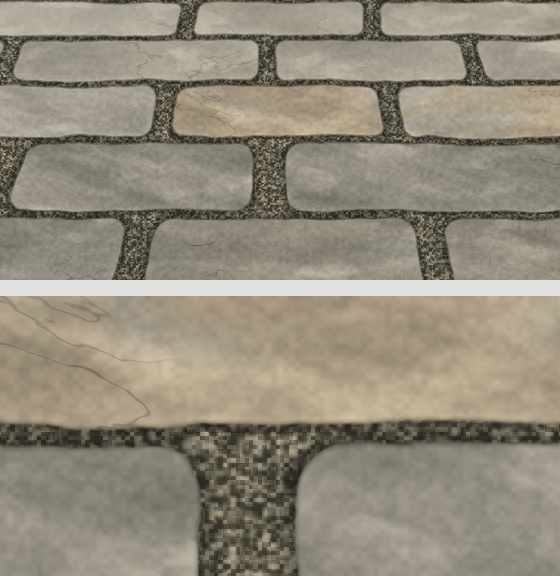
Top, the full canvas; bottom, a detail of the centre.
Give the GLSL for this texture, as a Shadertoy shader.

```glsl
// Weathered paving stones in five receding courses, bedded in coarse dark sand.
// Each course is cut into rounded boxes by slanted joints; noise chips the edges,
// and layered noise gives the stones relief, cracks, mineral stains and grit.

const int ROWS = 5;
// Depth of the course boundaries, from the far edge (0) to the near edge (1).
const float BOUNDS[6] = float[6](0.0, 0.134, 0.297, 0.501, 0.766, 1.07);
// Three joint centres per course, then half the joint width.
const vec4 JOINTS[5] = vec4[5](
    vec4(0.670, 1.330, 2.30, 0.030),
    vec4(0.025, 0.950, 1.682, 0.031),
    vec4(0.583, 1.396, 2.40, 0.035),
    vec4(0.000, 0.963, 2.40, 0.062),
    vec4(0.475, 1.555, 2.60, 0.050));
// Brightness and ochre stain of each course.
const vec2 TONES[5] = vec2[5](
    vec2(0.65, 0.30), vec2(0.63, 0.15), vec2(0.64, 0.95),
    vec2(0.56, 0.05), vec2(0.55, 0.25));

const vec3 GREY_HUE = vec3(1.0, 0.968, 0.885);
const vec3 OCHRE_HUE = vec3(1.03, 0.94, 0.79);
const vec3 SAND_DARK = vec3(0.20, 0.19, 0.15);
const vec3 SAND_LIGHT = vec3(0.60, 0.57, 0.49);

float hash(vec2 p) {
    return fract(sin(dot(p, vec2(127.1, 311.7))) * 43758.545);
}

float noise(vec2 p) {
    vec2 i = floor(p), f = fract(p);
    f = f * f * (3.0 - 2.0 * f);
    return mix(mix(hash(i), hash(i + vec2(1, 0)), f.x),
               mix(hash(i + vec2(0, 1)), hash(i + vec2(1, 1)), f.x), f.y);
}

float fbm(vec2 p) {
    float sum = 0.0, amp = 0.5;
    for (int i = 0; i < 5; i++) {
        sum += amp * noise(p);
        p = mat2(1.6, 1.2, -1.2, 1.6) * p + 7.3;
        amp *= 0.5;
    }
    return sum;
}

float roundBox(vec2 p, vec2 halfSize, float r) {
    vec2 q = abs(p) - halfSize + r;
    return length(max(q, 0.0)) + min(max(q.x, q.y), 0.0) - r;
}

// Uneven outline, from broad bulges down to small chips.
vec2 chipEdges(vec2 p) {
    vec2 shift = vec2(31.7, 11.3);
    for (int i = 0; i < 3; i++) {
        float freq = 8.0 * pow(3.2, float(i));
        vec2 n = vec2(noise(p * freq), noise(p * freq + shift)) - 0.5;
        p += n * 0.13 / freq;
    }
    return p;
}

// Returns signed distance, course index, stone index and height within the stone.
vec4 paving(vec2 p) {
    int row = 0;
    for (int i = 1; i < ROWS; i++) if (p.y > BOUNDS[i]) row = i;
    float top = BOUNDS[row], bottom = BOUNDS[row + 1];
    float mid = 0.5 * (top + bottom);
    vec4 joint = JOINTS[row];
    // Joints fan outward toward the near edge.
    float x = 1.0 + (p.x - 1.0) / (1.0 + 0.36 * (p.y - mid));
    float left = -0.6, right = 2.8, column = 0.0;
    for (int i = 0; i < 3; i++) {
        if (x > joint[i]) { left = joint[i]; column += 1.0; }
        else right = min(right, joint[i]);
    }
    float gap = 0.007 + 0.009 * p.y;
    vec2 halfSize = 0.5 * vec2(right - left, bottom - top) - vec2(joint.w, gap);
    vec2 local = vec2(x - 0.5 * (left + right), p.y - mid);
    float d = roundBox(local, halfSize, 0.22 * (bottom - top));
    return vec4(d, float(row), column, local.y / halfSize.y);
}

vec3 stoneColor(vec2 p, vec4 stone) {
    vec2 id = stone.yz;
    float seed = hash(id + 3.1);
    vec2 look = TONES[int(id.x)];
    float detail = mix(0.5, 1.0, smoothstep(0.0, 0.5, p.y));
    // Layers run along each stone at their own tilt.
    vec2 q = vec2(p.x * 4.0, p.y * 12.0 + p.x * (seed - 0.6) * 7.0) + seed * 40.0;
    float layer = fbm(q);
    float relief = fbm(q + vec2(0.08, 0.22)) - layer;
    float crack = 1.0 - smoothstep(0.0, 0.016, abs(layer - 0.52));
    crack *= smoothstep(0.52, 0.72, noise(q * 0.6 + 19.0));
    float grit = noise(p * 140.0) + noise(p * 75.0) - 1.0;
    float pale = smoothstep(0.56, 0.74, fbm(p * vec2(7.0, 15.0) + seed * 9.0));

    float stain = look.y * step(0.5, id.y) * smoothstep(0.2, 0.65, fbm(q * 0.8 + 5.0));
    float tone = look.x + 0.05 * (seed - 0.5) + 0.20 * (layer - 0.48);
    tone += detail * (0.32 * relief - 0.13 * crack + 0.055 * grit) + 0.07 * pale;
    // Worn pale rim at the front, with a thin dark outline.
    float inside = -stone.x;
    tone += 0.07 * exp(-inside * 70.0) * smoothstep(-0.5, 0.8, stone.w);
    tone *= mix(0.80, 1.0, smoothstep(0.0, 0.007, inside));
    return tone * mix(GREY_HUE, OCHRE_HUE, stain);
}

vec3 sandColor(vec2 p, float dist) {
    float grain = 0.6 * noise(p * 125.0) + 0.4 * hash(floor(p * 190.0));
    vec3 color = mix(SAND_DARK, SAND_LIGHT, smoothstep(0.15, 1.0, grain));
    color *= 0.9 + 0.25 * noise(p * 22.0);
    return color * mix(0.72, 1.08, smoothstep(0.0, 0.03, dist));
}

void mainImage(out vec4 fragColor, in vec2 fragCoord) {
    float pixel = 1.0 / iResolution.y;
    vec2 p = fragCoord * pixel;
    p.y = 1.0 - p.y;
    vec4 stone = paving(chipEdges(p));
    float blur = pixel + 0.003 * (1.0 - p.y);
    float cover = 1.0 - smoothstep(-blur, blur, stone.x);
    vec3 color = mix(sandColor(p, stone.x), stoneColor(p, stone), cover);
    fragColor = vec4(clamp(color, 0.0, 1.0), 1.0);
}
```
